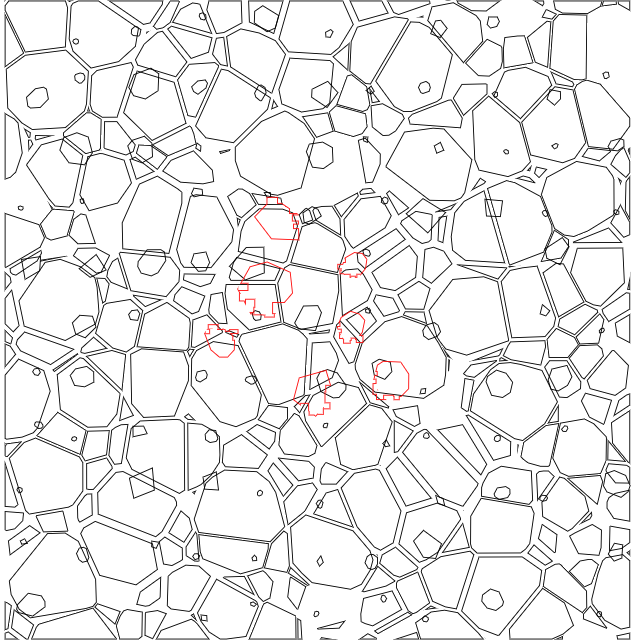
A Shadertoy shader for this pattern:

```glsl
// Thin outlines of tightly packed angular grains, with a few red notched outlines near the centre.

const float TAU = 6.2831853;

// Three random values from integer coordinates (integer PCG mixing).
vec3 hash(vec2 id, float salt) {
    uvec3 v = uvec3(ivec3(vec3(id, salt)) + 1000);
    v = v * 1664525u + 1013904223u;
    v.x += v.y * v.z; v.y += v.z * v.x; v.z += v.x * v.y;
    v ^= v >> 16u;
    v.x += v.y * v.z; v.y += v.z * v.x; v.z += v.x * v.y;
    return vec3(v >> 8u) / 16777216.0;
}

// Signed distance to a random convex polygon fitted round an ellipse.
float polygon(vec2 q, float radius, vec2 id, float salt) {
    vec3 h = hash(id, salt);
    float sides = floor(4.0 + 6.0 * h.x), aspect = mix(0.62, 1.0, h.y);
    float d = -1e3;
    for (float i = 0.0; i < sides; i++) {
        vec3 g = hash(id, salt + 1.0 + i);
        float a = TAU * (i + 0.45 * (g.x - 0.5)) / sides + TAU * h.z;
        float turn = a - 9.0 * h.y;
        float support = radius * length(vec2(cos(turn), aspect * sin(turn)));
        d = max(d, dot(q, vec2(cos(a), sin(a))) - support * mix(0.85, 1.05, g.y));
    }
    return d;
}

// Grain site: position in xy, power weight in z.
vec3 grainSite(vec2 id) {
    vec3 h = hash(id, 0.0);
    return vec3(id + 0.5 + 0.85 * (h.xy - 0.5), 1.7 * pow(h.z, 4.0));
}

float power(vec2 q, vec3 site) {
    vec2 v = q - site.xy;
    return dot(v, v) - site.z;
}

// Packed grains: inset cells of a power diagram, trimmed by polygons.
float packedGrains(vec2 p) {
    const float GRID = 18.0;
    vec2 q = p * GRID, owner = floor(q);
    float best = 1e3;
    for (float y = -3.0; y <= 3.0; y++)
    for (float x = -3.0; x <= 3.0; x++) {
        vec2 id = floor(q) + vec2(x, y);
        float w = power(q, grainSite(id));
        if (w < best) { best = w; owner = id; }
    }
    vec3 site = grainSite(owner), h = hash(owner, 40.0);
    if (h.x < 0.06) return 1.0;

    float inside = 1e3;
    for (float y = -3.0; y <= 3.0; y++)
    for (float x = -3.0; x <= 3.0; x++) {
        if (x == 0.0 && y == 0.0) continue;
        vec3 other = grainSite(owner + vec2(x, y));
        inside = min(inside, (power(q, other) - best) / (2.0 * distance(site.xy, other.xy)));
    }
    inside -= 0.02 + 0.11 * h.y * h.y;
    inside = min(inside, -polygon(q - site.xy, 0.55 + 0.6 * sqrt(site.z), owner, 50.0));
    vec2 edge = min(p - vec2(0.008, 0.0015), vec2(0.984, 0.9985) - p);
    return abs(min(inside / GRID, min(edge.x, edge.y)));
}

// Loose grains lying across the packed ones, many of them tiny.
float looseGrains(vec2 p) {
    const float GRID = 11.0;
    float d = 1.0;
    for (float y = -1.0; y <= 1.0; y++)
    for (float x = -1.0; x <= 1.0; x++) {
        vec2 id = floor(p * GRID) + vec2(x, y);
        vec3 h = hash(id, 80.0);
        if (any(lessThan(id, vec2(0))) || any(greaterThan(id, vec2(GRID - 1.0)))) continue;
        if (hash(id, 81.0).x > 0.75) continue;
        vec2 centre = (id + mix(vec2(0.27), vec2(0.73), h.xy)) / GRID;
        d = min(d, abs(polygon(p - centre, 0.004 + 0.024 * h.z * h.z, id, 90.0)));
    }
    return d;
}

// Red outlines: polygons with square steps along one side.
float notchedOutlines(vec2 p) {
    float d = 1.0;
    for (float i = 0.0; i < 7.0; i++) {
        vec2 id = vec2(i, 200.0);
        vec3 h = hash(id, 0.0);
        float a = 2.4 * i, radius = mix(0.018, 0.04, h.x);
        vec2 q = p - vec2(0.48, 0.49) - (0.07 + 0.017 * i) * vec2(cos(a), sin(a));
        float shape = polygon(q, radius, id, 10.0);
        for (float k = 0.0; k < 6.0; k++) {
            vec3 g = hash(id, 30.0 + k);
            float turn = TAU * h.y + 0.45 * k;
            vec2 side = abs(q - 0.92 * radius * vec2(cos(turn), sin(turn))) - radius * (0.1 + 0.18 * g.xy);
            float box = max(side.x, side.y);
            shape = g.z < 0.5 ? min(shape, box) : max(shape, -box);
        }
        d = min(d, abs(shape));
    }
    return d;
}

// Pixel coverage of a hairline at distance d.
float hairline(float d) {
    float halfWidth = 0.0007 * iResolution.y;
    return clamp(0.5 + halfWidth - d * iResolution.y, 0.0, min(1.0, 2.0 * halfWidth));
}

void mainImage(out vec4 fragColor, in vec2 fragCoord) {
    vec2 p = fragCoord / iResolution.y;
    vec3 color = vec3(1.0 - hairline(packedGrains(p)));
    color *= 1.0 - hairline(looseGrains(p));
    color = mix(color, vec3(1.0, 0.05, 0.05), hairline(notchedOutlines(p)));
    fragColor = vec4(color, 1.0);
}
```
